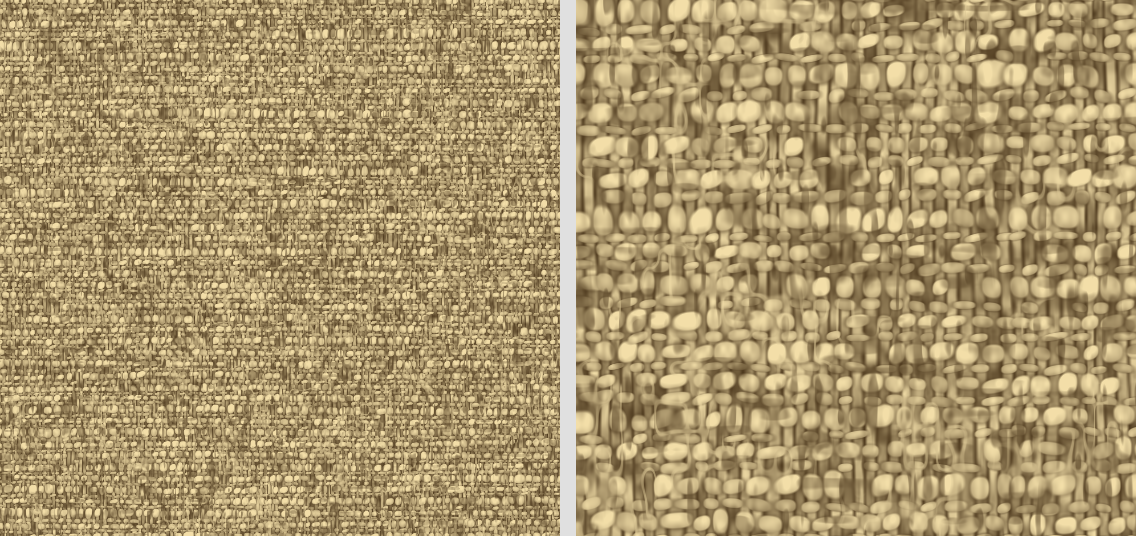
Left: the whole. Right: its middle third, enlarged.
This texture is drawn by a Shadertoy shader. Its source:

```glsl
// Coarse woven cloth: pale slubby weft beads passing over darker warp threads.
// Bold and thin weft rows alternate on a straight, unevenly spaced grid; noise
// varies thickness, dark gaps and stray fibres; one tone becomes a straw colour.

const vec2 THREADS = vec2(132.0, 94.0);   // warp and weft threads per canvas height
const vec3 SHADOW_BROWN = vec3(0.32, 0.24, 0.13);
const vec3 PALE_STRAW = vec3(0.94, 0.86, 0.65);

float hash(vec2 p) {
    vec3 q = fract(p.xyx * 0.1031);
    q += dot(q, q.yzx + 33.33);
    return fract((q.x + q.y) * q.z);
}

float noise(vec2 p) {
    vec2 cell = floor(p);
    vec2 f = fract(p);
    f = f * f * (3.0 - 2.0 * f);
    float low = mix(hash(cell), hash(cell + vec2(1.0, 0.0)), f.x);
    float high = mix(hash(cell + vec2(0.0, 1.0)), hash(cell + 1.0), f.x);
    return mix(low, high, f.y);
}

// Bends the grid so that threads swell and crowd while rows stay nearly level.
vec2 weaveGrid(vec2 p) {
    vec2 bend = vec2(0.8 * noise(p * vec2(50.0, 9.0)),
                     0.9 * noise(p * vec2(3.0, 40.0) + 70.0));
    return p * THREADS + bend + 20.0;
}

// Vertical threads with dark gaps; the tone changes along each thread.
float warpTone(vec2 grid, float soft) {
    float column = floor(grid.x);
    float across = abs(fract(grid.x) - 0.5);
    float drift = noise(vec2(column * 7.3, grid.y * 0.85));
    float thread = smoothstep(0.36 + soft, 0.36 - soft, across);
    return mix(0.06, mix(0.1, 0.9, drift), thread);
}

// Lays one rounded weft bead and its rim shadow; bold is 1 in thick rows.
float layBead(float tone, vec2 grid, vec2 cell, float bold, float soft) {
    float slub = smoothstep(0.2, 0.8, noise(cell * vec2(0.24, 5.7) + 11.0));
    float chance = hash(cell + 5.0);
    vec2 jitter = vec2(hash(cell + 31.0), hash(cell + 57.0)) - 0.5;
    vec2 offset = grid - cell - 0.5 - jitter * vec2(0.35, 0.2);
    offset.y -= offset.x * 0.3 * (chance - 0.4);
    vec2 size = mix(vec2(0.8, 0.29), vec2(0.84, 0.46), bold);
    size += vec2(0.05, 0.16) * slub * bold;
    size *= 0.75 + 0.45 * vec2(hash(cell + 83.0), hash(cell + 97.0));
    vec2 q = abs(offset / size);
    float d = pow(dot(pow(q, vec2(2.5)), vec2(1.0)), 0.4);
    float present = step(0.07, hash(cell + 119.0));
    float cover = present * smoothstep(1.0 + soft, 1.0 - soft, d);
    float rim = present * smoothstep(1.5, 1.0, d);
    float beadTone = 0.63 + 0.08 * bold + 0.12 * slub * bold + 0.24 * chance;
    beadTone += 0.08 * offset.y / size.y - 0.2 * d * d;
    return mix(tone * (1.0 - 0.3 * rim), beadTone, cover);
}

// Weft beads on every second crossing; some row pairs are shifted sideways.
float weftOver(float tone, vec2 grid, float soft) {
    vec2 home = floor(grid);
    for (int j = -1; j <= 1; j++) {
        float row = home.y + float(j);
        float bold = 1.0 - mod(row, 2.0);
        for (int i = -1; i <= 1; i++) {
            vec2 cell = vec2(home.x + float(i), row);
            float shift = step(0.7, hash(floor(cell / vec2(34.0, 2.0))));
            if (mod(cell.x + row + shift, 2.0) < 0.5) {
                tone = layBead(tone, grid, cell, bold, soft);
            }
        }
    }
    return tone;
}

// Short dark slits where neighbouring threads part; stretch sets their direction.
float slits(vec2 grid, vec2 stretch) {
    return smoothstep(0.64, 0.84, noise(grid * stretch + 310.0));
}

// Short curling stray fibres, gathered in small scattered patches.
float fibres(vec2 grid) {
    float contour = abs(noise(grid * vec2(0.95, 0.75) + 140.0) - 0.5);
    float patches = smoothstep(0.5, 0.66, noise(grid * vec2(0.2, 0.34) + 40.0));
    return patches * smoothstep(0.13, 0.03, contour);
}

void mainImage(out vec4 fragColor, in vec2 fragCoord) {
    vec2 p = fragCoord / iResolution.y;
    vec2 grid = weaveGrid(p);
    float soft = max(0.16, 0.55 * THREADS.x / iResolution.y);

    // Weave
    float tone = warpTone(grid, soft);
    tone = weftOver(tone, grid, soft);
    tone = mix(tone, 0.04, 0.55 * slits(grid, vec2(1.5, 0.7)));
    tone = mix(tone, 0.1, 0.4 * slits(grid + 90.0, vec2(0.4, 1.5)));
    tone = mix(tone, 0.82, 0.55 * fibres(grid));

    // Fine grain and faint broad streaks
    tone += 0.26 * (noise(grid * vec2(2.4, 1.8) + 200.0) - 0.5);
    tone += 0.04 * (noise(p * vec2(6.0, 28.0) + 9.0) - 0.5);

    vec3 cloth = mix(SHADOW_BROWN, PALE_STRAW, clamp(tone + 0.06, -0.12, 1.02));
    fragColor = vec4(cloth, 1.0);
}
```
